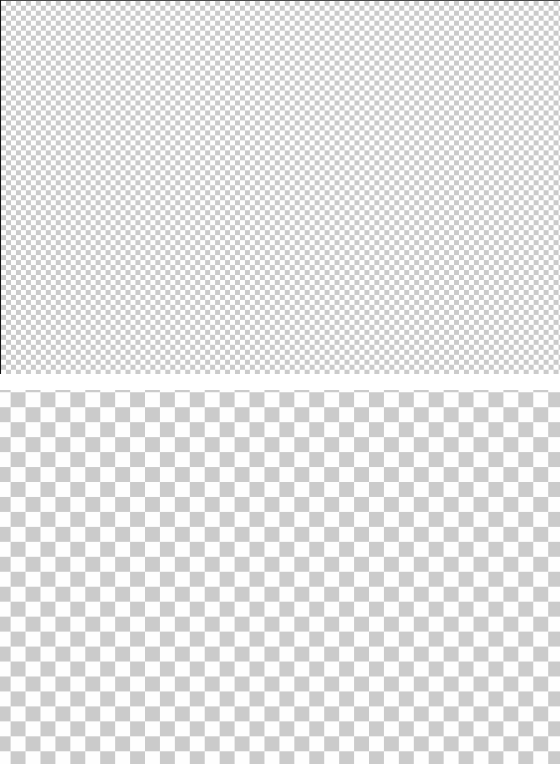
Top: the whole. Bottom: its middle third, enlarged.
Write a Shadertoy shader that draws this pattern.

```glsl
// Fine two-tone checkerboard in pale grey and near white, with a thin dark
// rule along the left and top edges. Each axis is a square wave averaged
// analytically over one pixel; the product of the two gives the checks.

const vec2 CELLS = vec2(112.5, 75.0);      // cells across and down
const vec2 RULE_WIDTH = vec2(0.21, 0.15);  // left and top rule, in cells
const vec3 LIGHT = vec3(0.995);
const vec3 GREY = vec3(0.797);
const vec3 RULE = vec3(0.07);

// Integral of a square wave that is +1 on [0,1) and -1 on [1,2).
vec2 squareIntegral(vec2 x) {
    return 1.0 - abs(mod(x, 2.0) - 1.0);
}

// Square wave on both axes, box filtered over the given width.
vec2 filteredSquare(vec2 x, vec2 width) {
    return (squareIntegral(x + 0.5 * width) - squareIntegral(x - 0.5 * width)) / width;
}

void mainImage(out vec4 fragColor, in vec2 fragCoord) {
    // Cell units, measured from the top left corner
    vec2 uv = fragCoord / iResolution.xy;
    vec2 cell = vec2(uv.x, 1.0 - uv.y) * CELLS;
    vec2 pixel = CELLS / iResolution.xy;

    // Checks start just inside the rules, with a light cell in the corner
    vec2 wave = filteredSquare(cell - RULE_WIDTH, pixel);
    vec3 color = mix(GREY, LIGHT, 0.5 + 0.5 * wave.x * wave.y);

    // Edge rules, by pixel coverage
    vec2 coverage = clamp((RULE_WIDTH - cell) / pixel + 0.5, 0.0, 1.0);
    color = mix(color, RULE, max(coverage.x, coverage.y));

    fragColor = vec4(color, 1.0);
}
```
